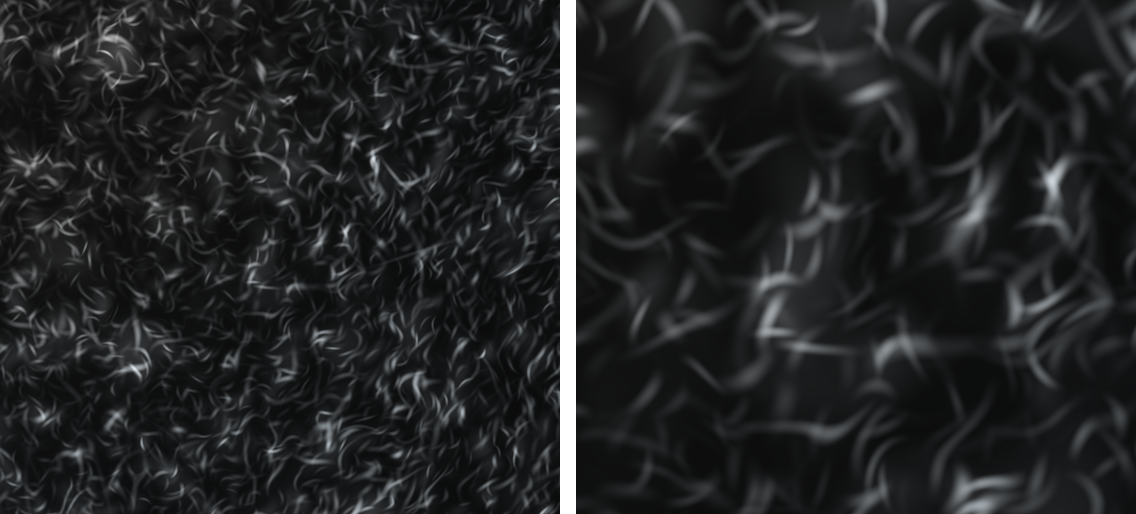
Left, the full canvas; right, a detail of the centre.
Write a Shadertoy shader that draws this texture.

```glsl
#define BASE_SHADE 0.046
#define TUFT_GLOW 0.12
#define FIBRE_GLOW 0.17
#define TUFT_CONTRAST 0.85
#define CURL_GLOW 0.17
#define HAIR_GLOW 0.30
#define BEND 1.3
#define WAVE 0.005
#define COOL_TINT vec3(0.95, 1.0, 1.035)
#define WARM_TINT vec3(1.03, 0.99, 0.97)

vec3 hash3(vec2 cell, float seed) {
    vec3 h = fract(vec3(cell.xyx + seed * 7.31) * vec3(0.1031, 0.1030, 0.0973));
    h += dot(h, h.yxz + 33.33);
    return fract((h.xxy + h.yzz) * h.zyx);
}

vec2 rotate(vec2 v, float angle) {
    float c = cos(angle), s = sin(angle);
    return vec2(c * v.x + s * v.y, c * v.y - s * v.x);
}

// Bent, tapered strokes, one per cell; sizes are in cells
float strokes(vec2 p, float cells, float halfLength, float halfWidth, float rarity) {
    vec2 grid = p * cells;
    vec2 home = floor(grid);
    float sum = 0.0;
    for (int y = -1; y <= 1; y++)
    for (int x = -1; x <= 1; x++) {
        vec2 cell = home + vec2(x, y);
        vec3 place = hash3(cell, cells);
        vec3 look = hash3(cell, cells + 5.0);

        // The coat is combed upright towards the lower right
        vec2 spot = cell / cells;
        float combed = smoothstep(0.5, 1.3, spot.x + 0.6 * (1.0 - spot.y));
        float lean = 1.0 + 0.4 * sin(spot.x * 7.0 + spot.y * 5.0);
        float angle = lean + (place.z - 0.5) * mix(3.14, 1.5, combed);

        vec2 q = rotate(grid - cell - place.xy, angle);
        q.y -= BEND * (look.x - 0.5) * q.x * q.x;
        float width = halfWidth * mix(0.7, 1.3, look.y);
        float along = 1.0 - smoothstep(0.0, halfLength, abs(q.x));
        float across = 1.0 - smoothstep(0.0, width, abs(q.y));
        sum += pow(look.z, rarity) * along * across;
    }
    return sum;
}

// Long loose curls: partial rings that fade towards both ends
float curls(vec2 p, float cells) {
    vec2 grid = p * cells;
    vec2 home = floor(grid);
    float sum = 0.0;
    for (int y = -1; y <= 1; y++)
    for (int x = -1; x <= 1; x++) {
        vec2 cell = home + vec2(x, y);
        vec3 place = hash3(cell, cells + 11.0);
        vec3 look = hash3(cell, cells + 17.0);
        vec2 q = rotate(grid - cell - place.xy, place.z * 6.283);
        q.y *= mix(0.8, 1.2, look.x);
        float ring = abs(length(q) - mix(0.25, 0.65, look.y));
        float turn = abs(atan(q.y, q.x));
        float fade = 1.0 - smoothstep(0.3, 1.7, turn);
        sum += look.z * look.z * fade * (1.0 - smoothstep(0.0, 0.034, ring));
    }
    return sum;
}

void mainImage(out vec4 fragColor, in vec2 fragCoord) {
    vec2 uv = fragCoord / iResolution.y;

    // Layered sines make the fibres wavy
    vec2 p = uv + WAVE * sin(uv.yx * 43.0 + vec2(1.0, 4.0) + 2.0 * sin(uv * 19.0));
    p += 0.4 * WAVE * sin(p.yx * 97.0 + vec2(3.0, 0.5));

    // Soft tufts decide where the coat catches light
    float tufts = strokes(p, 9.0, 0.8, 0.5, 2.0) + strokes(p, 21.0, 0.8, 0.5, 2.0);

    // Short fibres at three sizes
    float fibres = strokes(p, 41.0, 0.8, 0.24, 2.0)
                 + strokes(p, 29.0, 0.8, 0.20, 2.0)
                 + strokes(p, 17.0, 0.9, 0.13, 2.0);

    // Rare long hairs, brighter in places
    float sheen = 0.6 + 0.4 * sin(p.x * 23.0 + 3.0 * sin(p.y * 17.0));
    float hairs = strokes(uv, 6.0, 0.9, 0.045, 4.0);
    float loops = curls(uv + 0.3 * (p - uv), 4.0);

    // Light: hazy on the left, crisper on the right
    float crisp = smoothstep(0.0, 1.0, uv.x);
    float shade = BASE_SHADE + 0.012 * (1.0 - crisp) + TUFT_GLOW * tufts;
    shade += fibres * (FIBRE_GLOW + TUFT_CONTRAST * tufts) * mix(0.85, 1.1, crisp);
    shade += sheen * (CURL_GLOW * loops + HAIR_GLOW * hairs);
    shade /= 1.0 + 0.6 * shade;

    // Cool black with a faint brown cast at the upper left
    float warmth = smoothstep(0.9, 0.1, length(uv - vec2(0.1, 0.9)));
    vec3 tint = mix(COOL_TINT, WARM_TINT, 0.6 * warmth);
    fragColor = vec4(shade * tint, 1.0);
}
```
